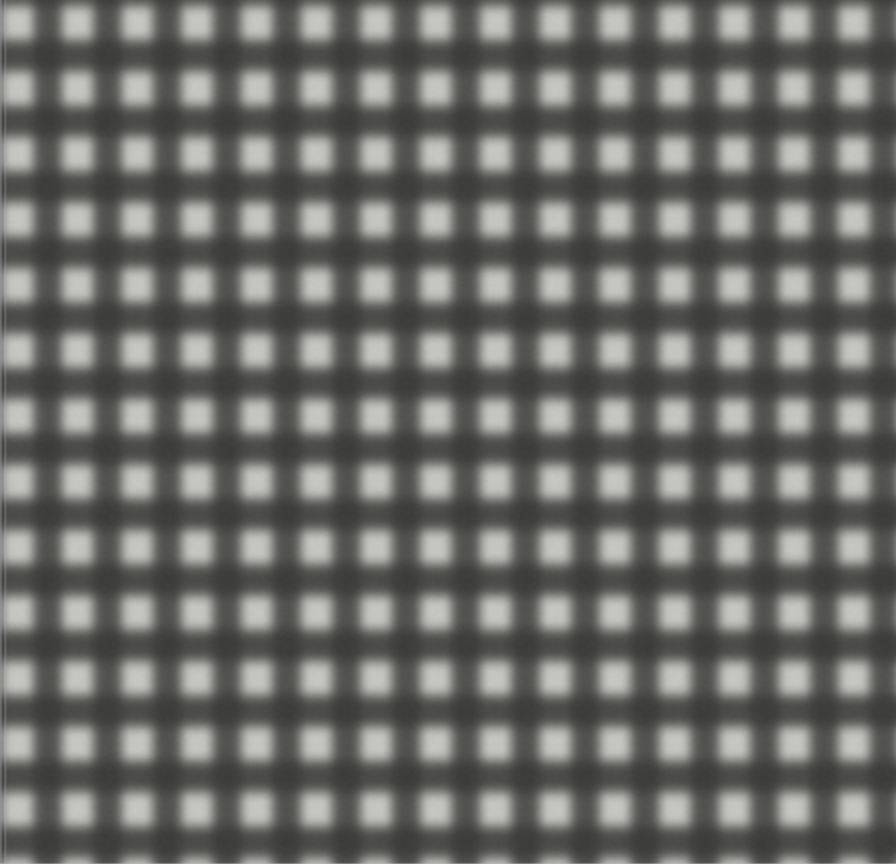
Write a Shadertoy shader that draws this pattern.

```glsl
// Soft grey gingham: blurred pale blocks between dark crossing bands.
// Two periodic wave profiles are added and multiplied into one tone,
// then finished with faint grain and thin worn borders.

const float TAU = 6.2831853;
const vec2 REPEATS = vec2(15.0, 13.185);   // blocks across and down
const vec2 CENTRE = vec2(0.298, 0.350);    // first block centre, from top left
const vec3 DARK = vec3(0.236, 0.236, 0.230);
const vec3 PALE = vec3(0.772, 0.772, 0.757);
const vec3 EDGE = vec3(0.73, 0.73, 0.77);

float hash(vec2 p) {
    return fract(sin(dot(p, vec2(127.1, 311.7))) * 43758.5453);
}

// Smooth interpolation of hashed lattice values
float valueNoise(vec2 p) {
    vec2 cell = floor(p);
    vec2 f = fract(p);
    f = f * f * (3.0 - 2.0 * f);
    float low = mix(hash(cell), hash(cell + vec2(1.0, 0.0)), f.x);
    float high = mix(hash(cell + vec2(0.0, 1.0)), hash(cell + vec2(1.0)), f.x);
    return mix(low, high, f.y);
}

// Rounded periodic pulse: 1 at a block centre, 0 in the gap
vec2 blockProfile(vec2 p) {
    return smoothstep(vec2(-1.13), vec2(0.98), cos(TAU * p));
}

// Bands keep a little light; both profiles together make the block
float ginghamTone(vec2 profile, vec2 bandLight) {
    float crossing = profile.x * profile.y;
    return dot(profile, bandLight) + (1.0 - bandLight.x - bandLight.y) * crossing;
}

// Soft line at the given distance from a border
float edgeLine(float distanceIn, float offset, float width) {
    return 1.0 - smoothstep(0.3 * width, width, abs(distanceIn - offset));
}

void mainImage(out vec4 fragColor, in vec2 fragCoord) {
    vec2 uv = fragCoord / iResolution.xy;
    vec2 fromTop = vec2(uv.x, 1.0 - uv.y);

    // Repeating blocks
    vec2 grid = fromTop * REPEATS - CENTRE;
    float tone = ginghamTone(blockProfile(grid), vec2(0.10, 0.15));
    vec3 color = mix(DARK, PALE, tone);

    // Faint grain
    color += 0.012 * (valueNoise(uv * 300.0) - 0.5);

    // Worn borders
    color = mix(color, EDGE, 0.35 * edgeLine(uv.x, 0.0, 0.003));
    color = mix(color, EDGE, 0.22 * edgeLine(uv.x, 0.006, 0.002));
    color = mix(color, EDGE, 0.45 * edgeLine(uv.y, 0.0, 0.002));

    fragColor = vec4(clamp(color, 0.0, 1.0), 1.0);
}
```
